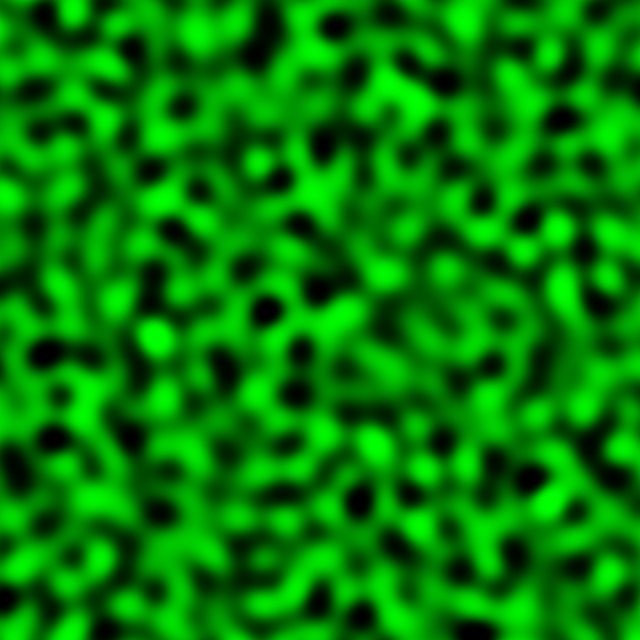
A WebGL 2 fragment shader for this texture:

```glsl
#version 300 es
precision highp float;
// Soft green and black blotches: a band-limited random field with no grain
// direction. Many plane waves with scattered headings, frequencies and phases
// are summed, then a soft S-curve turns the height into a green level.

#define WAVES 96          // number of plane waves in the sum
#define FREQ_MIN 5.0      // coarsest wave, cycles per canvas height
#define FREQ_MAX 17.0     // finest wave, cycles per canvas height
#define MID_LEVEL 0.495   // green level at zero height
#define CONTRAST 0.515    // steepness of the tone curve
#define SEED 37u          // selects another arrangement

uniform vec2 u_resolution;
out vec4 fragColor;

const float PI = 3.14159;
const float GOLDEN = 0.618034;

// Integer hash to a float in 0..1
float hash(uint n) {
    n = n * 747796405u + 2891336453u;
    n = ((n >> ((n >> 28u) + 4u)) ^ n) * 277803737u;
    n = (n >> 22u) ^ n;
    return float(n >> 8u) / 16777216.0;
}

// Random field with zero mean and unit variance
float waveField(vec2 p) {
    float sum = 0.0;
    for (int i = 0; i < WAVES; i++) {
        uint id = uint(i) * 3u + SEED * 1013u;

        // Headings fill a half turn evenly, with jitter
        float angle = PI * (float(i) + hash(id)) / float(WAVES);

        // The golden ratio spreads frequencies evenly over the headings
        float band = fract(float(i) * GOLDEN + 0.1 * hash(id + 1u));
        float freq = mix(FREQ_MIN, FREQ_MAX, band);

        float phase = hash(id + 2u);
        float cycles = freq * dot(p, vec2(cos(angle), sin(angle))) + phase;
        sum += cos(2.0 * PI * fract(cycles));
    }
    return sum * sqrt(2.0 / float(WAVES));
}

// S-curve that eases into black and full green
float toneCurve(float height) {
    float x = clamp(height * CONTRAST, -0.5 * PI, 0.5 * PI);
    return clamp(MID_LEVEL + 0.5 * sin(x), 0.0, 1.0);
}

void main() {
    vec2 p = gl_FragCoord.xy / u_resolution.y;
    fragColor = vec4(0.0, toneCurve(waveField(p)), 0.0, 1.0);
}
```
